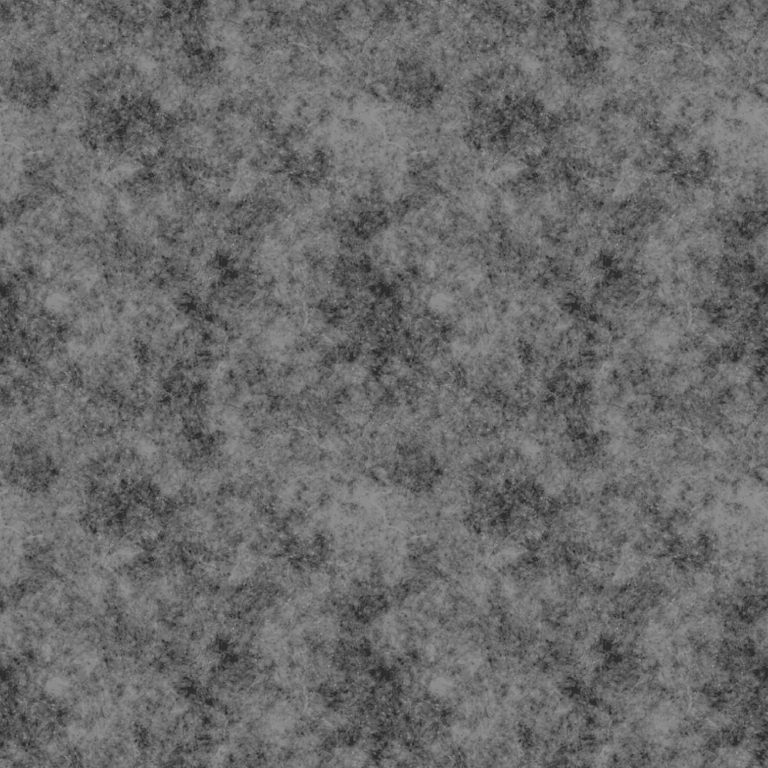
Give the GLSL for this texture, as a WebGL 1 fragment shader.

```glsl
precision highp float;
uniform vec2 u_resolution;

const float TAU = 6.28318;

vec3 hash3(vec2 cell, float seed) {
  vec3 q = fract((cell.xyx + seed * 17.3) * vec3(0.1031, 0.1030, 0.0973));
  q += dot(q, q.yxz + 33.33);
  return fract((q.xxy + q.yzz) * q.zyx);
}

// Smooth cellular noise: signed blobs on jittered points, wrapping every unit
float blobNoise(vec2 p, float cells, float seed) {
  vec2 q = p * cells;
  vec2 base = floor(q);
  float sum = 0.0;
  for (int j = -1; j <= 1; j++) {
    for (int i = -1; i <= 1; i++) {
      vec2 cell = base + vec2(float(i), float(j));
      vec3 h = hash3(mod(cell, cells), seed);
      vec2 d = cell + h.xy - q;
      float falloff = max(0.0, 1.0 - dot(d, d));
      sum += (h.z * 2.0 - 1.0) * falloff * falloff * falloff;
    }
  }
  return sum * 2.5;
}

// Nearest distance, second nearest distance and id of the nearest point
vec3 nearestPoints(vec2 p, float cells, float seed) {
  vec2 q = p * cells;
  vec2 base = floor(q);
  vec3 found = vec3(9.0, 9.0, 0.0);
  for (int j = -1; j <= 1; j++) {
    for (int i = -1; i <= 1; i++) {
      vec2 cell = base + vec2(float(i), float(j));
      vec3 h = hash3(mod(cell, cells), seed);
      float d = length(cell + h.xy - q);
      if (d < found.x) found = vec3(d, found.x, h.z);
      else found.y = min(found.y, d);
    }
  }
  return found;
}

// Broad light and dark areas from layered sines
float stains(vec2 p) {
  return -cos(TAU * (p.x + p.y - 0.12))
    - 0.5 * cos(TAU * (2.0 * p.x + p.y - 0.12))
    - 0.5 * cos(TAU * (2.0 * p.x - p.y - 0.9))
    - 0.3 * cos(TAU * (p.x + 3.0 * p.y - 0.48))
    - 0.35 * cos(TAU * (3.0 * p.x + 2.0 * p.y - 0.5));
}

// Nearly equal octaves, from hand-sized patches down to grit
float mottle(vec2 p) {
  float sum = 0.0;
  float cells = 6.0;
  float strength = 0.4;
  for (int i = 0; i < 6; i++) {
    sum += strength * blobNoise(p, cells, float(i) * 2.7 + 1.0);
    cells *= 2.0;
    strength *= 1.02;
  }
  return sum;
}

// Thin broken lines along the cell borders
float veins(vec2 p, float cells, float width, float seed) {
  vec3 near = nearestPoints(p, cells, seed);
  float line = 1.0 - smoothstep(0.0, width * cells, near.y - near.x);
  return line * smoothstep(0.2, 1.2, blobNoise(p, 7.0, seed + 3.0));
}

float specks(vec2 p, float cells, float share, float seed) {
  vec3 near = nearestPoints(p, cells, seed);
  return (1.0 - smoothstep(0.15, 0.5, near.x)) * step(1.0 - share, near.z);
}

void main() {
  // Two repeats across and two down
  vec2 p = 2.0 * gl_FragCoord.xy / u_resolution;
  vec2 warp = vec2(blobNoise(p, 9.0, 21.0), blobNoise(p, 9.0, 22.0))
    + 0.5 * vec2(blobNoise(p, 27.0, 23.0), blobNoise(p, 27.0, 24.0));

  // Stained and mottled surface, with compressed highlights
  float broad = stains(p + 0.025 * warp);
  float wear = clamp(0.44 * broad + mottle(p + 0.003 * warp), -2.8, 2.8);
  float tone = 0.414 + 0.066 * (wear - 0.11 * wear * wear + 0.12);

  // Pale veins, fine fractures and mineral grains
  float darkness = 1.0 - smoothstep(-1.2, 0.6, broad);
  vec2 bent = p + 0.012 * warp;
  tone += 0.06 * veins(bent, 5.0, 0.01, 31.0);
  tone += 0.05 * veins(bent, 13.0, 0.008, 37.0);
  tone += (0.02 + 0.08 * darkness) * specks(p, 110.0, 0.07, 41.0);
  tone -= 0.06 * specks(p, 90.0, 0.06, 43.0);

  gl_FragColor = vec4(vec3(clamp(tone, 0.18, 0.56)), 1.0);
}
```
